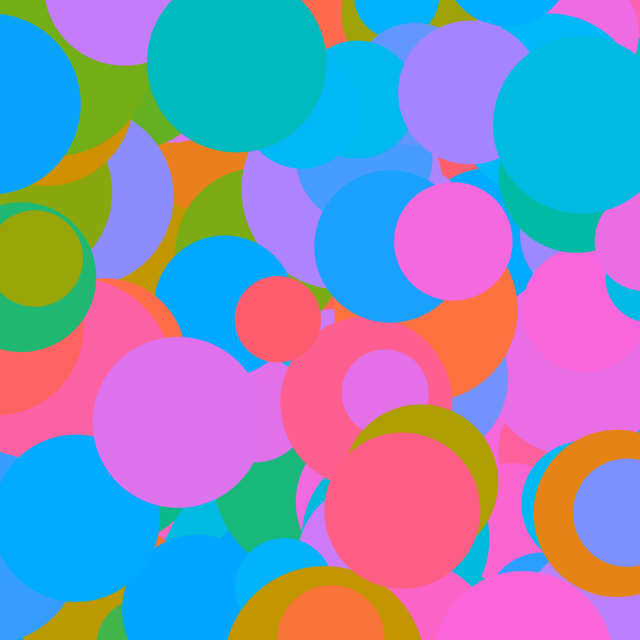
Write a Shadertoy shader that draws this pattern.

```glsl
// Overlapping flat discs in evenly bright hues, piled up until they fill the canvas.

#define DISC_COUNT 320
#define RADIUS_MIN 0.066
#define RADIUS_MAX 0.160
#define MARGIN 0.06      // how far centres may lie outside the canvas
#define HUE_STEP 0.618034
#define HUE_START 0.37
#define EDGE_PIXELS 0.8
#define SEED 11u

const int HUE_COUNT = 15;

// Hue wheel of similar lightness, spaced by how often each hue should occur
const vec3 HUES[HUE_COUNT] = vec3[HUE_COUNT](
    vec3(1.00, 0.36, 0.44), vec3(1.00, 0.44, 0.26), vec3(0.85, 0.55, 0.00),
    vec3(0.69, 0.62, 0.00), vec3(0.42, 0.69, 0.10), vec3(0.00, 0.73, 0.58),
    vec3(0.00, 0.73, 0.88), vec3(0.00, 0.72, 0.97), vec3(0.00, 0.68, 1.00),
    vec3(0.00, 0.64, 1.00), vec3(0.35, 0.60, 1.00), vec3(0.66, 0.52, 1.00),
    vec3(0.80, 0.48, 0.97), vec3(0.91, 0.43, 0.90), vec3(0.98, 0.40, 0.85));

// Integer hash: three random values in 0..1 for each disc
vec3 hash3(uint index) {
    uvec3 v = uvec3(index, index + 7919u, SEED) * 1664525u + 1013904223u;
    for (int i = 0; i < 2; i++) {
        v.x += v.y * v.z;
        v.y += v.z * v.x;
        v.z += v.x * v.y;
        v ^= v >> 16u;
    }
    return vec3(v >> 16u) / 65536.0;
}

// Blend between neighbouring hues on the wheel
vec3 hueColor(float hue) {
    float slot = fract(hue) * float(HUE_COUNT);
    int here = int(slot) % HUE_COUNT;
    return mix(HUES[here], HUES[(here + 1) % HUE_COUNT], fract(slot));
}

void mainImage(out vec4 fragColor, in vec2 fragCoord) {
    float size = max(iResolution.x, iResolution.y);
    vec2 point = (fragCoord - 0.5 * iResolution.xy) / size + 0.5;
    float edge = EDGE_PIXELS / size;

    vec3 color = vec3(0.0);
    float uncovered = 1.0;

    // Composite from the top disc down, stopping once the pixel is covered
    for (int i = 0; i < DISC_COUNT; i++) {
        vec3 random = hash3(uint(i));
        vec2 center = mix(vec2(-MARGIN), vec2(1.0 + MARGIN), random.xy);
        float radius = mix(RADIUS_MIN, RADIUS_MAX, random.z);
        float dist = length(point - center) - radius;
        float cover = 1.0 - smoothstep(-edge, edge, dist);
        if (cover > 0.0) {
            color += uncovered * cover * hueColor(HUE_START + float(i) * HUE_STEP);
            uncovered *= 1.0 - cover;
            if (uncovered < 0.003) break;
        }
    }

    // Any gap left at the bottom takes a plain hue
    color += uncovered * HUES[8];
    fragColor = vec4(color, 1.0);
}
```
